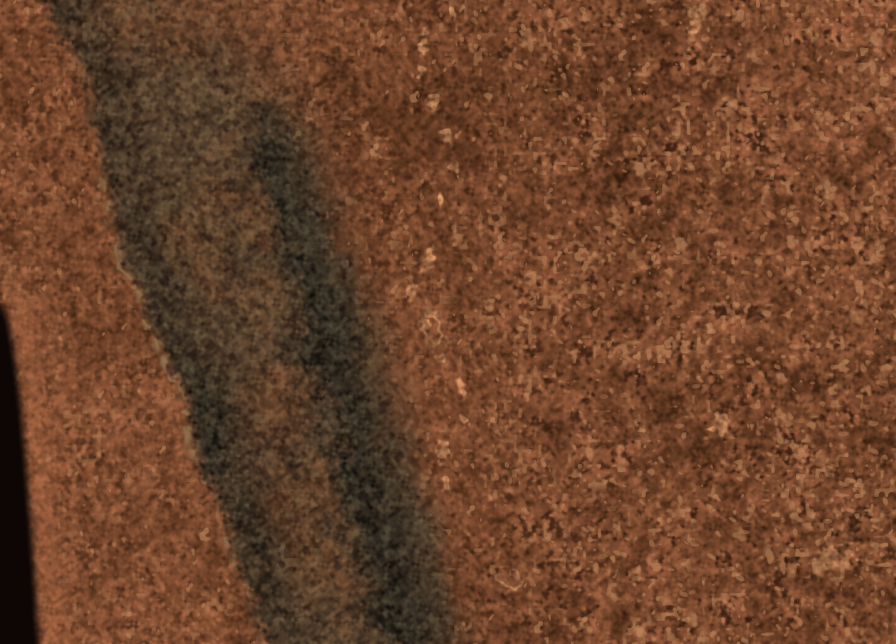
Write a Shadertoy shader that draws this texture.

```glsl
// Weathered rust-brown surface: a mottled grainy plain on the right, a slanted
// olive stain with two dark streaks and a chipped ridge on the left, and a black
// void at the lower left edge. Layered value noise plus scattered flakes.

const vec3 RUST = vec3(0.385, 0.225, 0.135);
const vec3 COPPER = vec3(0.54, 0.325, 0.21);
const vec3 OLIVE = vec3(0.29, 0.22, 0.155);
const vec3 KHAKI = vec3(0.45, 0.36, 0.25);
const vec3 SOOT = vec3(0.17, 0.155, 0.12);
const vec3 UMBER = vec3(0.17, 0.085, 0.045);
const vec3 TAN = vec3(0.75, 0.53, 0.36);

float hash(vec2 p) {
    vec3 q = fract(vec3(p.xyx) * 0.1031);
    q += dot(q, q.yzx + 33.33);
    return fract((q.x + q.y) * q.z);
}

float noise(vec2 p) {
    vec2 i = floor(p), f = fract(p);
    f = f * f * (3.0 - 2.0 * f);
    return mix(mix(hash(i), hash(i + vec2(1, 0)), f.x),
               mix(hash(i + vec2(0, 1)), hash(i + vec2(1, 1)), f.x), f.y);
}

// Zero-centred layered noise
float fbm(vec2 p) {
    float sum = 0.0, amp = 0.5;
    for (int i = 0; i < 4; i++) {
        sum += amp * (noise(p) - 0.5);
        p = mat2(1.6, 1.2, -1.2, 1.6) * p + 7.3;
        amp *= 0.55;
    }
    return sum;
}

vec2 rotate(vec2 p, float a) {
    return vec2(cos(a) * p.x + sin(a) * p.y, cos(a) * p.y - sin(a) * p.x);
}

// Soft bump centred on zero
float bump(float d, float width) { return exp(-d * d / (width * width)); }

// Ragged elliptical chip; p is relative to its centre
float flake(vec2 p, vec2 size, float angle, float seed) {
    float d = length(rotate(p, angle) / size) + 1.3 * (noise(p * 150.0 + seed) - 0.5);
    return 1.0 - smoothstep(0.4, 1.2, d);
}

// Thin lifted rim of an oval blister
float blister(vec2 p, vec2 size, float angle) {
    float d = length(rotate(p, angle) / size) - 1.0 + 0.5 * (noise(p * 110.0) - 0.5);
    return bump(d, 0.24) * smoothstep(0.2, 0.6, noise(p * 90.0 + 4.0));
}

// Chips scattered on a jittered grid
float scatter(vec2 p, float scale, float density) {
    vec2 cell = floor(p * scale);
    float cover = 0.0;
    for (int j = -1; j <= 1; j++)
    for (int i = -1; i <= 1; i++) {
        vec2 id = cell + vec2(i, j);
        float h = hash(id + 17.0);
        vec2 centre = (id + vec2(hash(id), hash(id + 5.0))) / scale;
        vec2 size = vec2(0.2, 0.32) * (0.5 + hash(id + 9.0)) / scale;
        float strength = smoothstep(density, 0.6 * density, h);
        cover = max(cover, strength * flake(p - centre, size, h * 9.0 - 0.6, h * 50.0));
    }
    return cover;
}

// Loose column of chips running down the middle
float chipColumn(vec2 p) {
    float cover = 0.0;
    for (int i = 0; i < 16; i++) {
        float k = float(i), r = hash(vec2(k, 3.0));
        vec2 centre = vec2(0.68 + 0.09 * (r - 0.5), 0.985 - 0.049 * k);
        vec2 size = vec2(0.008, 0.014) * (0.5 + 0.9 * hash(vec2(k, 8.0)));
        cover = max(cover, flake(p - centre, size, 0.8 * (r - 0.5), k));
    }
    return cover;
}

void mainImage(out vec4 fragColor, in vec2 fragCoord) {
    vec2 p = fragCoord / iResolution.y;
    float y = p.y;
    float cloud = fbm(p * 6.0), mottle = fbm(p * 22.0 + 31.0), crumb = fbm(p * 48.0 + 5.0);
    float grain = 0.55 * (noise(p * 105.0 + 11.0) + noise(rotate(p, 0.6) * 185.0) - 1.0);
    float brush = fbm(rotate(p, 0.25) * vec2(100.0, 20.0));
    float wobble = 0.03 * (noise(vec2(y * 11.0, 2.0)) - 0.5) + 0.03 * mottle + 0.01 * grain;

    // Signed horizontal offsets from the slanted boundaries
    float ridge = p.x - (0.395 - 0.33 * y) - wobble;
    float stainEnd = p.x - (0.695 - 0.08 * y - 0.26 * y * y) - wobble;
    float streak = p.x - (0.635 - 0.265 * y) - 0.08 * mottle - 0.02 * grain;
    float voidEdge = p.x - 0.062 * sqrt(max(0.0, 1.0 - y / 0.53));

    // Rust plain, coarser to the right
    float right = smoothstep(0.62, 1.0, p.x);
    float tone = 0.42 + 0.8 * cloud + (0.5 + 0.9 * right) * mottle + (0.5 + 1.1 * right) * crumb;
    tone += 1.9 * grain + 0.8 * (1.0 - 0.6 * right) * brush + 0.12 * right * y;
    tone += 0.3 * bump(p.x - 0.08 - 0.1 * (1.0 - y), 0.12) * (1.0 - y);
    tone -= 0.3 * bump(p.x - 0.82, 0.22) * bump(y - 0.85, 0.25) + 0.25 * bump(p.x - 1.39, 0.2) * bump(y - 0.25, 0.2);
    vec3 col = mix(RUST, COPPER, clamp(tone, -1.1, 2.0));
    float pits = smoothstep(0.08, 0.5, 0.8 * crumb + 0.5 * mottle - 0.7 * grain);
    col = mix(col, UMBER, 0.75 * pits * (0.45 + 0.55 * right));

    // Olive stain between the ridge and its right border
    float soft = mix(0.03, 0.14, smoothstep(0.1, 0.95, y));
    float inside = smoothstep(-0.012, 0.022, ridge);
    float stain = inside * (1.0 - smoothstep(-soft, 0.6 * soft, stainEnd));
    stain = max(stain, 0.8 * bump(p.x - 0.25, 0.17) * smoothstep(0.7, 0.95, y) * inside);
    vec3 stainCol = mix(OLIVE, KHAKI, clamp(0.2 + 1.7 * grain + 0.9 * mottle + 0.8 * crumb, -0.8, 1.5));
    float warm = smoothstep(-0.1, 0.25, cloud + 0.5 * mottle + 0.12 * y - 0.04);
    stainCol = mix(stainCol, RUST * (1.0 + 0.8 * grain), 0.55 * warm);
    col = mix(col, stainCol, 0.9 * stain);

    // Dark streaks: broad one inside, broken one following the ridge
    float core = bump(streak, mix(0.07, 0.055, y)) * (1.0 - smoothstep(0.74, 0.88, y + 0.2 * mottle));
    float seam = bump(ridge - 0.04, 0.045) * (0.55 + 1.2 * cloud + 0.35 * bump(y - 0.4, 0.2));
    float dark = clamp(max(0.9 * core, 0.8 * seam) + 0.4 * crumb * stain, 0.0, 0.92);
    col = mix(col, SOOT * (1.0 + 1.5 * grain + 0.6 * crumb), dark * inside);

    // Chipped bright ridge
    float chips = bump(ridge + 0.002, 0.0055) * smoothstep(0.35, 0.7, noise(p * 75.0) + 0.4 * mottle);
    col = mix(col, KHAKI * 1.25, 0.8 * chips * smoothstep(0.08, 0.16, y) * (1.0 - smoothstep(0.66, 0.8, y)));

    // Fine specks, larger flakes and blisters
    float specks = smoothstep(0.62, 0.88, noise(p * 130.0 + 3.0)) * smoothstep(-0.2, 0.15, mottle + 0.4 * cloud);
    col = mix(col, mix(TAN, KHAKI * 1.15, stain), 0.6 * specks * (0.6 + 0.4 * right) * (1.0 - 0.55 * core));
    float flakes = max(scatter(p, 30.0, 0.04 + 0.2 * right), 0.85 * scatter(p + 3.7, 60.0, 0.16 + 0.2 * right));
    col = mix(col, mix(TAN, KHAKI, stain), 0.6 * flakes * (1.0 - 0.5 * stain));
    float lifted = max(blister(p - vec2(0.671, 0.489), vec2(0.012, 0.026), 0.1),
                       blister(p - vec2(0.79, 0.103), vec2(0.02, 0.014), -0.4));
    lifted = max(lifted, chipColumn(p));
    lifted = max(lifted, flake(p - vec2(1.08, 0.97), vec2(0.014, 0.02), 0.5, 2.0));
    lifted = max(lifted, flake(p - vec2(1.12, 0.34), vec2(0.018, 0.022), 0.3, 6.0));
    lifted = max(lifted, 0.8 * flake(p - vec2(1.29, 0.13), vec2(0.035, 0.025), 0.5, 9.0));
    col = mix(col, TAN * (1.0 + 0.8 * grain), 0.7 * lifted);

    // Warm rim beside the black void
    float low = 1.0 - smoothstep(0.5, 0.6, y);
    col = mix(col, COPPER * (1.12 + 0.4 * grain), 0.6 * low * bump(voidEdge - 0.02, 0.025));
    col = mix(col, vec3(0.05, 0.022, 0.014), low * (1.0 - smoothstep(-0.012, 0.008, voidEdge)));
    fragColor = vec4(clamp(col, 0.0, 1.0), 1.0);
}
```
